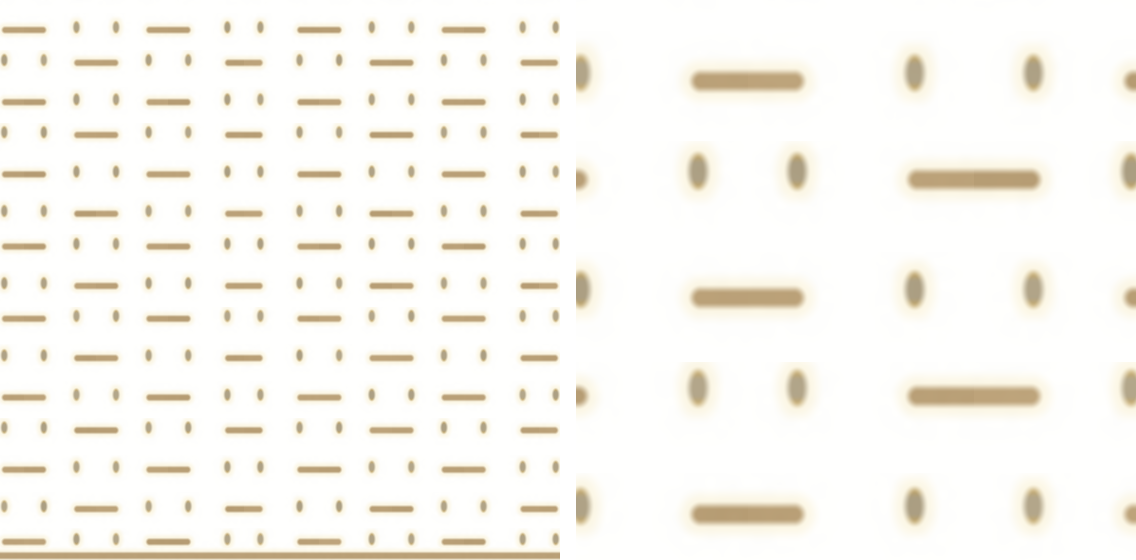
Left, the full canvas; right, a detail of the centre.
This pattern is drawn by a WebGL 1 fragment shader. Its source:

```glsl
precision highp float;
// Basket-weave rows of tan dashes alternating with paired oval dots, above a ruled base line.

uniform vec2 u_resolution;

// Lengths are in grid modules, with y running down from the top edge.
const float MODULES = 85.333;       // modules across the canvas
const vec2 FIRST = vec2(0.33, 4.57); // start of the first dash
const float COLUMN_STEP = 11.0;     // one extra module every fourth column
const float COLUMN_MEAN = 11.25;
const float ROW_MEAN = 5.61;        // rows snap to whole modules
const float ROW_PHASE = 0.1;
const float DASH_LENGTH = 6.67;
const float DASH_RADIUS = 0.46;
const vec2 DOT_RADII = vec2(0.47, 0.88);
const float DOT_INSET = 0.32;
const float DOT_LIFT = 0.42;        // dots sit above the dash axis
const float BASE_Y = 84.68;
const float BASE_RADIUS = 0.5;
const float SOFTNESS = 0.25;
const float HALO_REACH = 1.0;
const float TONE_WEAR = 0.035;
const float GRAIN = 0.008;

const vec3 PAPER = vec3(1.0, 1.0, 0.995);
const vec3 HALO = vec3(0.99, 0.97, 0.90);
const vec3 DASH_INK = vec3(0.73, 0.63, 0.47);
const vec3 DOT_INK = vec3(0.69, 0.64, 0.53);
const vec3 TIP_INK = vec3(0.76, 0.66, 0.44);

float hash(vec2 p) {
  vec3 q = fract(vec3(p.xyx) * 0.1031);
  q += dot(q, q.yzx + 33.33);
  return fract((q.x + q.y) * q.z);
}

float valueNoise(vec2 p) {
  vec2 cell = floor(p);
  vec2 f = fract(p);
  f = f * f * (3.0 - 2.0 * f);
  float low = mix(hash(cell), hash(cell + vec2(1.0, 0.0)), f.x);
  float high = mix(hash(cell + vec2(0.0, 1.0)), hash(cell + 1.0), f.x);
  return mix(low, high, f.y);
}

float capsule(vec2 p, float halfLength, float radius) {
  p.x -= clamp(p.x, -halfLength, halfLength);
  return length(p) - radius;
}

float ellipse(vec2 p, vec2 radii) {
  float scaled = length(p / radii);
  float slope = length(p / (radii * radii));
  return slope < 0.001 ? -radii.x : scaled * (scaled - 1.0) / slope;
}

void main() {
  vec2 p = gl_FragCoord.xy / u_resolution * MODULES;
  p.y = MODULES - p.y;
  float pixel = MODULES / u_resolution.y;

  // Snapped grid: every fourth column is one module narrower
  float column = floor((p.x + 2.2) / COLUMN_MEAN);
  float row = floor((p.y - FIRST.y + 2.6) / ROW_MEAN);
  float left = FIRST.x + COLUMN_STEP * column + floor((column + 1.0) / 4.0);
  float right = FIRST.x + DASH_LENGTH + COLUMN_STEP * column + floor(column / 4.0);
  float axisY = FIRST.y + floor(ROW_MEAN * row + ROW_PHASE);
  vec2 q = p - vec2(0.5 * (left + right), axisY);
  float halfWidth = 0.5 * (right - left);

  // Checkerboard of dashes and mirrored dot pairs
  float d;
  vec3 ink;
  if (mod(column + row, 2.0) < 0.5) {
    d = capsule(q, halfWidth - DASH_RADIUS, DASH_RADIUS);
    ink = DASH_INK;
  } else {
    vec2 dotP = vec2(abs(q.x) - halfWidth + DOT_INSET, q.y + DOT_LIFT);
    d = ellipse(dotP, DOT_RADII);
    ink = mix(DOT_INK, TIP_INK, smoothstep(0.35, 0.85, abs(dotP.y)));
  }
  float markTone = hash(vec2(column * 2.0 + step(0.0, q.x), row) + 7.0);
  ink += TONE_WEAR * (markTone - 0.5);

  // Base line across the full width
  float baseD = abs(p.y - BASE_Y) - BASE_RADIUS;
  if (baseD < d) {
    d = baseD;
    ink = DASH_INK;
  }

  // Cream fringe, soft ink edge and faint mottling close to the marks
  float halo = 1.0 - smoothstep(0.1, HALO_REACH, d);
  float nearMark = 1.0 - smoothstep(0.5, 2.5, d);
  float edge = max(SOFTNESS, 0.7 * pixel);
  vec3 colour = mix(PAPER, HALO, halo);
  colour = mix(colour, ink, 1.0 - smoothstep(-edge, edge, d));
  colour -= GRAIN * nearMark * valueNoise(p * 1.7);
  gl_FragColor = vec4(clamp(colour, 0.0, 1.0), 1.0);
}
```
